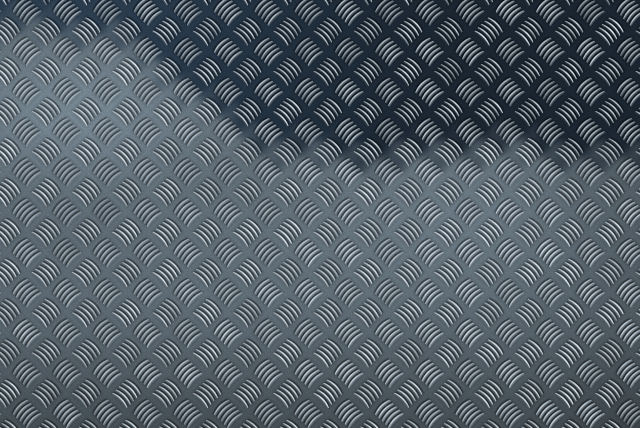
Give the GLSL for this texture, as a Shadertoy shader.

```glsl
// Embossed steel tread plate: five-bar tiles in alternating diagonals under a soft dark reflection.
#define REPEATS 15.9              // pattern periods across the width
#define ORIGIN vec2(0.155, 0.865) // centre of one falling tile, in periods
#define BAR_HALF 0.38             // half length of a bar, in tiles
#define BAR_STEP 0.163            // spacing of bars, in tiles
#define BULGE 0.075               // rise of the bar arc
#define GLINT 0.027               // half width of the bright edge
#define GRAIN 0.035               // strength of the surface grain

const vec3 STEEL  = vec3(0.355, 0.405, 0.440);
const vec3 NIGHT  = vec3(0.115, 0.165, 0.215);
const vec3 BODY   = vec3(0.470, 0.525, 0.570);
const vec3 BRIGHT = vec3(0.830, 0.870, 0.900);

float hash(vec2 p) {
    p = fract(p * vec2(0.1031, 0.1130));
    p += dot(p, p.yx + 33.33);
    return fract((p.x + p.y) * p.x * 7.31);
}

// Antialiased band of half width w around d = 0.
float band(float d, float w, float px) {
    return clamp((w - abs(d)) / px + 0.5, 0.0, 1.0);
}

// Soft round pool of light.
float pool(vec2 p, vec2 centre, vec2 size) {
    vec2 d = (p - centre) / size;
    return exp(-dot(d, d));
}

// Amount of dark reflection; its lower border ripples over the embossing.
float reflection(vec2 p, vec2 g) {
    float border = mix(0.605, 0.415, smoothstep(0.16, 0.44, p.x));
    border += 0.010 * sin(p.x * 17.0 + 1.0) + 0.006 * sin(p.x * 41.0);
    float ripple = 0.016 * sin(6.2832 * g.x) * sin(6.2832 * g.y + 0.8);
    return smoothstep(border - 0.025, border + 0.055, p.y + ripple);
}

vec3 plate(vec2 p, float dark) {
    float light = 1.0 + 0.30 * pool(p, vec2(0.12, 0.50), vec2(0.20, 0.11))
                + 0.16 * pool(p, vec2(0.72, 0.34), vec2(0.25, 0.13))
                + 0.06 * pool(p, vec2(0.35, 0.25), vec2(0.30, 0.18));
    light *= mix(0.74, 1.0, smoothstep(-0.05, 0.22, p.y));
    light *= 1.0 - 0.14 * smoothstep(0.75, 1.05, p.x);
    vec3 gloom = NIGHT * mix(1.45, 0.90, smoothstep(0.1, 0.75, p.x));
    return mix(STEEL * light, gloom, dark);
}

void mainImage(out vec4 fragColor, in vec2 fragCoord) {
    vec2 p = fragCoord / iResolution.x;
    vec2 g = p * REPEATS - ORIGIN;
    float px = 1.4142 * REPEATS / iResolution.x;

    // Diagonal grid: every integer point is a tile, its parity sets the direction.
    vec2 r = vec2(g.x + g.y, g.y - g.x);
    vec2 id = floor(r + 0.5);
    vec2 c = r - id;
    float rising = mod(id.x + id.y, 2.0);
    vec2 bar = rising > 0.5 ? c : c.yx; // x along the bars, y across them
    float chance = hash(id + 71.0);

    // Base metal with fine grain
    float dark = reflection(p, g);
    vec3 col = plate(p, dark);
    float grain = hash(floor(p * 620.0) + 13.0) - 0.5;
    col *= 1.0 + 2.0 * GRAIN * grain;

    // Soft shade around each raised tile
    vec2 edge = smoothstep(vec2(0.50), vec2(0.30), abs(c));
    col *= 1.0 - 0.16 * edge.x * edge.y;

    // Light level of this tile: falling bars are crisp, rising ones fuller
    float matte = rising * pool(p, vec2(0.12, 0.40), vec2(0.25, 0.22));
    float glint = mix(0.95, 0.82, rising) * (0.82 + 0.26 * chance) * (1.0 - 0.4 * matte);
    float fill = mix(0.28, 0.72, rising) * (0.75 + 0.4 * chance);
    vec3 bodyColor = BODY * mix(1.0, 0.85, dark);

    // Five arched bars: shadow above, grey flank below, bright upper edge
    for (int k = -2; k <= 2; k++) {
        float n = float(k);
        float wear = hash(id * 5.0 + n + 140.0);
        float t = (bar.x + 0.012 * (wear - 0.5)) / BAR_HALF;
        float arch = max(1.0 - t * t, 0.0);
        float d = bar.y - n * BAR_STEP - BULGE * (arch - 0.5);
        float taper = sqrt(arch);
        float ends = smoothstep(0.0, 0.16, arch);
        float shadow = band(d - 0.058, 0.034 * taper, px * 1.3) * ends;
        float flank = band(d + 0.038, 0.040 * taper, px * 1.2) * ends;
        float shine = band(d, GLINT * (0.45 + 0.55 * taper), px) * ends;
        float fade = 0.80 + 0.20 * cos(2.2 * t + 1.2 * wear - 0.6);
        col *= 1.0 - 0.38 * shadow;
        col = mix(col, bodyColor, flank * fill);
        col = mix(col, BRIGHT, clamp(shine * glint * fade * (0.85 + 0.25 * wear), 0.0, 1.0));
    }

    fragColor = vec4(clamp(col, 0.0, 1.0), 1.0);
}
```
